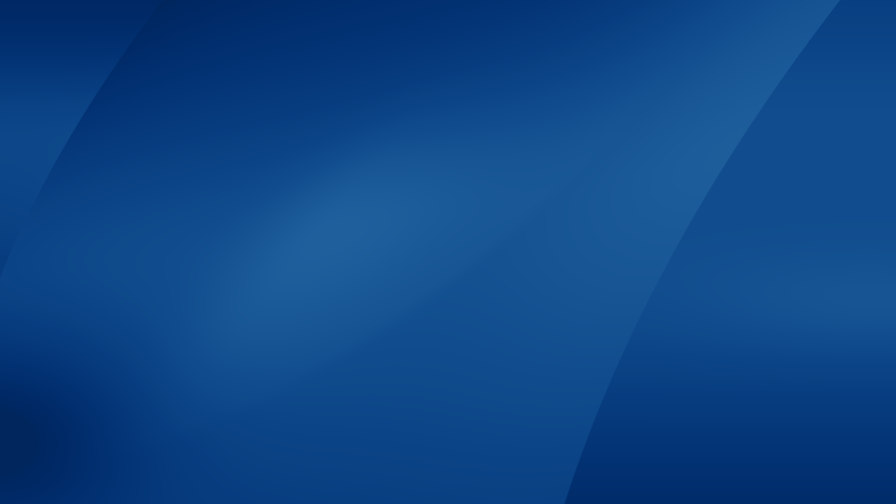
Reproduce this background procedurally as a Shadertoy shader.

```glsl
// Colour = DEEP + SPAN * light ^ CURVE
const vec3 DEEP  = vec3(0.0, 0.15, 0.36);
const vec3 SPAN  = vec3(0.12, 0.22, 0.25);
const vec3 CURVE = vec3(1.6, 1.0, 0.65);

// Curves as c0 + c1 * t + c2 * t * t
const vec3 LEFT_ARC  = vec3(-0.065, 0.061, 0.186);  // x from y
const vec3 RIGHT_ARC = vec3(0.63, 0.18, 0.1277);    // x from y
const vec3 RIDGE     = vec3(0.17, 0.25, 0.20);      // x from y
const vec3 CREASE    = vec3(0.05, 0.21, 1.14);      // y from x

const float SHEET_LIGHT  = 0.72;
const float RIDGE_LIGHT  = 0.30;
const float CORNER_SHADE = 0.60;
const float CREASE_SHADE = 0.07;
const float EDGE_SHADE   = 0.10;
const float RIGHT_LIGHT  = 0.69;
const float LEFT_LIGHT   = 0.58;

float curve(vec3 c, float t) {
    return c.x + t * (c.y + t * c.z);
}

// Bell curve with its own width on each side of zero
float lobe(float d, float below, float above) {
    float q = d / (d < 0.0 ? below : above);
    return exp(-q * q);
}

float glow(vec2 p, vec2 center, vec2 radius) {
    vec2 q = (p - center) / radius;
    return exp(-dot(q, q));
}

float leftPanel(vec2 p, float arcDist) {
    float light = LEFT_LIGHT * lobe(p.y - 0.72, 0.35, 0.17);
    return light + 0.05 * exp(-abs(arcDist) / 0.03) * (1.0 - p.y * p.y);
}

float middlePanel(vec2 p, float leftDist, float rightDist) {
    // Broad tilted sheet of light
    float light = SHEET_LIGHT * lobe(p.y - 0.4 - 0.3 * p.x, 0.7, 0.38);

    // Leaning ridge and the sheen beside the right arc
    light += RIDGE_LIGHT * lobe(p.x - curve(RIDGE, p.y), 0.08, 0.16)
           * lobe(p.y - 0.55, 0.3, 0.2);
    light += (0.1 + 0.35 * p.y * p.y) * lobe(rightDist, 0.21, 0.21);

    // Shaded corner and left edge
    light -= CORNER_SHADE * glow(p, vec2(0.0, 0.15), vec2(0.18, 0.22));
    light -= EDGE_SHADE * exp(-abs(leftDist) / 0.12);

    // Soft fold, darkest just under its line
    float depth = curve(CREASE, p.x) - p.y;
    float fold = smoothstep(-0.02, 0.025, depth) * exp(-max(depth, 0.0) / 0.14);
    return light - CREASE_SHADE * fold * lobe(p.x - 0.52, 0.35, 0.2);
}

float rightPanel(vec2 p) {
    float light = RIGHT_LIGHT * smoothstep(-0.15, 0.5, p.y);
    light -= 0.27 * smoothstep(0.75, 1.05, p.y);
    return light + 0.17 * glow(p, vec2(0.97, 0.39), vec2(0.2, 0.1));
}

void mainImage(out vec4 fragColor, in vec2 fragCoord) {
    vec2 p = fragCoord / iResolution.xy;
    float soft = 1.0 / iResolution.x;
    float leftDist = p.x - curve(LEFT_ARC, p.y);
    float rightDist = p.x - curve(RIGHT_ARC, p.y);

    // Join the three panels along the arcs
    float light = mix(leftPanel(p, leftDist),
                      middlePanel(p, leftDist, rightDist),
                      smoothstep(-soft, soft, leftDist));
    light = mix(light, rightPanel(p), smoothstep(-soft, soft, rightDist));

    vec3 color = DEEP + SPAN * pow(vec3(clamp(light, 0.001, 1.1)), CURVE);
    fragColor = vec4(color, 1.0);
}
```
